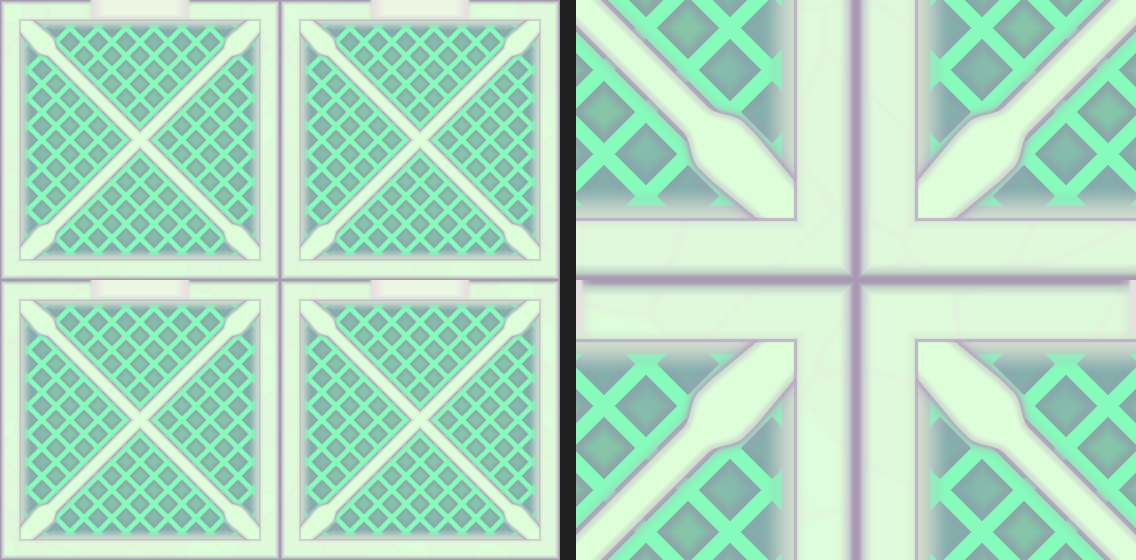
Left: the whole. Right: its middle third, enlarged.
Reproduce this pattern procedurally as a Shadertoy shader.

```glsl
// Pale framed panels with a green diagonal mesh, crossed braces and a top tab.
const float PANELS = 2.0;         // repeats across and down
const float OPENING = 0.428;      // half size of the opening, in panel units
const float MESH_EDGE = 0.412;    // half size of the mesh
const float MESH_PERIOD = 0.1;
const float STRAND = 0.009;       // half width of a mesh strand
const float SHAFT = 0.021;        // half width of a brace
const float BULB = 0.038;         // half width of a brace end
const vec2 TAB = vec2(0.174, 0.063);
const float VEIN_CELLS = 14.0;    // wear cells across the canvas
const float VEIN_STRENGTH = 0.16;

const vec3 CREAM = vec3(0.87, 0.995, 0.855);
const vec3 PALE_GREY = vec3(0.81, 0.86, 0.81);
const vec3 MAUVE = vec3(0.71, 0.65, 0.75);
const vec3 MINT = vec3(0.53, 0.985, 0.735);
const vec3 HOLE_RIM = vec3(0.55, 0.655, 0.66);
const vec3 HOLE_CORE = vec3(0.52, 0.77, 0.665);
const vec3 RECESS = vec3(0.52, 0.655, 0.675);
const vec3 PINK = vec3(0.91, 0.88, 0.88);
const vec3 TAB_FACE = vec3(0.92, 0.97, 0.89);

vec2 hash2(vec2 p) {
    vec2 h = vec2(dot(p, vec2(127.1, 311.7)), dot(p, vec2(269.5, 183.3)));
    return fract(sin(h) * 4375.85);
}

// Cellular noise that wraps: x is the border gap, y the nearest cell's value.
vec2 wrappedCells(vec2 p, float period) {
    vec2 base = floor(p);
    float nearest = 9.0, second = 9.0, value = 0.0;
    for (int y = -1; y <= 1; y++)
    for (int x = -1; x <= 1; x++) {
        vec2 cell = base + vec2(x, y);
        vec2 rnd = hash2(mod(cell, period));
        float d = length(cell + rnd - p);
        if (d < nearest) { second = nearest; nearest = d; value = rnd.x; }
        else second = min(second, d);
    }
    return vec2(second - nearest, value);
}

float fill(float d, float soft) { return 1.0 - smoothstep(-soft, soft, d); }

// Diagonal braces that swell into bulbs and taper again at the corners.
float braceDistance(vec2 p) {
    vec2 q = abs(p);
    float along = (q.x + q.y) * 0.7071;
    float across = abs(q.x - q.y) * 0.7071;
    float width = mix(SHAFT, BULB, smoothstep(0.437, 0.48, along));
    return across - width + 0.09 * max(along - 0.5, 0.0);
}

// Distance to the centre line of the nearest mesh strand.
float strandDistance(vec2 p) {
    vec2 d = abs(fract(vec2(p.x + p.y, p.x - p.y) / MESH_PERIOD) - 0.5);
    return min(d.x, d.y) * MESH_PERIOD * 0.7071;
}

vec3 recessColor(vec2 p, float edge, float aa) {
    float strand = strandDistance(p);
    vec3 col = mix(HOLE_RIM, HOLE_CORE, smoothstep(0.010, 0.027, strand));
    col = mix(col, RECESS, 0.8 * smoothstep(0.30, 0.41, edge));
    float mesh = fill(strand - STRAND, aa) * fill(edge - MESH_EDGE, aa);
    col = mix(col, PALE_GREY, smoothstep(0.385, OPENING, edge));
    col = mix(col, MINT, mesh * (1.0 - 0.3 * smoothstep(0.39, MESH_EDGE, edge)));

    // Braces with a soft mauve outline and a bevelled rim
    float brace = braceDistance(p);
    col = mix(col, MAUVE, 0.45 * fill(brace - 0.008, 0.010));
    col = mix(col, MAUVE, 0.75 * fill(brace - 0.004, 0.002 + aa));
    vec3 face = mix(CREAM, PALE_GREY, smoothstep(-0.011, 0.0, brace));
    return mix(col, face, fill(brace, aa));
}

vec3 frameColor(vec2 p, float edge, vec2 wear) {
    vec3 col = mix(CREAM, PALE_GREY, 0.55 * fill(edge - OPENING - 0.006, 0.009));
    float vein = 1.0 - smoothstep(0.0, 0.12, wear.x);
    col = mix(col, PINK, VEIN_STRENGTH * (vein + 1.3 * wear.y));

    // Mitred bevel and groove along the panel border
    float border = 0.5 - edge;
    vec3 bevel = abs(p.y) > abs(p.x) ? vec3(0.73, 0.79, 0.76) : vec3(0.78, 0.77, 0.81);
    col = mix(col, bevel, 1.0 - smoothstep(0.003, 0.022, border));
    return mix(col, MAUVE * 0.93, 1.0 - smoothstep(0.002, 0.009, border));
}

vec3 addTab(vec3 col, vec2 p, float aa) {
    vec2 d = vec2(abs(p.x) - TAB.x, 0.5 - p.y - TAB.y);
    float dist = max(d.x, d.y);
    col = mix(col, PALE_GREY, 0.6 * fill(dist - 0.004, 0.012));
    vec3 face = mix(TAB_FACE, PINK, smoothstep(-0.055, -0.005, d.x));
    face = mix(face, PINK, 0.8 * smoothstep(-0.014, 0.0, d.y));
    return mix(col, face, fill(dist, 0.002 + aa));
}

void mainImage(out vec4 fragColor, in vec2 fragCoord) {
    vec2 uv = fragCoord / iResolution.xy;
    vec2 p = fract(uv * PANELS) - 0.5;
    float aa = 0.8 * PANELS / min(iResolution.x, iResolution.y);
    float edge = max(abs(p.x), abs(p.y));

    vec2 warp = 0.25 * sin(6.2832 * (uv.yx * 5.0 + vec2(0.0, 0.3)));
    vec2 wear = wrappedCells(uv * VEIN_CELLS + warp, VEIN_CELLS);

    vec3 frame = addTab(frameColor(p, edge, wear), p, aa);
    vec3 col = mix(frame, recessColor(p, edge, aa), fill(edge - OPENING, aa));
    col = mix(col, MAUVE, 0.75 * fill(abs(edge - OPENING) - 0.002, aa));
    fragColor = vec4(col, 1.0);
}
```
